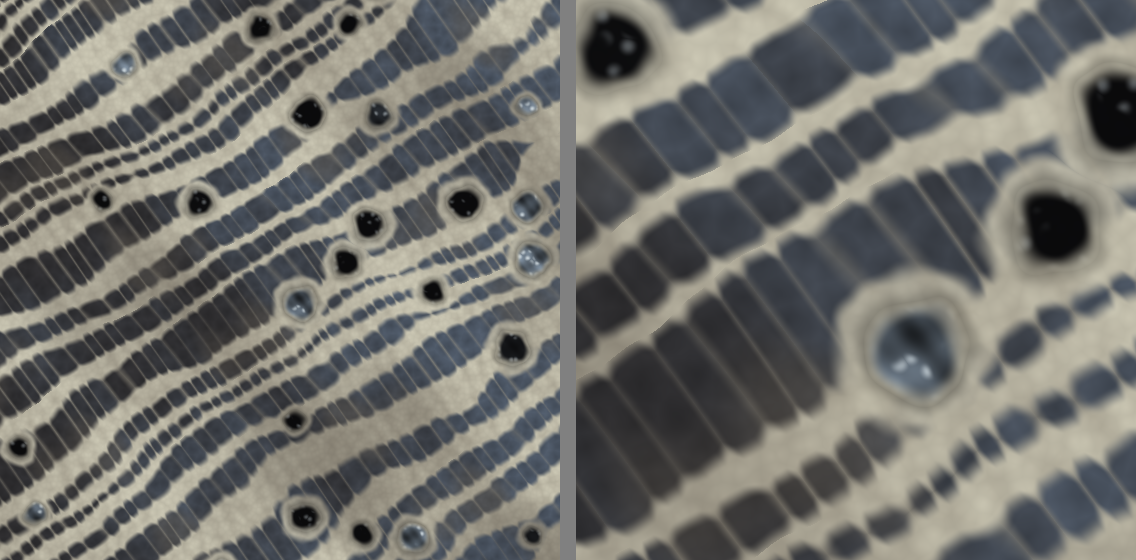
Left: the whole. Right: its middle third, enlarged.
A three.js fragment shader for this texture:

```glsl
// Magnified wood-like tissue: slanted wavy rows of dark blue-grey cells on cream
// walls, with scattered round pores. Rows are bent by layered sines, cut by soft
// cell walls, pores sit on a jittered grid and cellular noise mottles it all.
varying vec2 vUv;

const float SLANT = 0.56;      // direction of the rows, radians
const float ROWS = 11.5;       // mean rows per canvas unit
const float PORE_GRID = 7.0;
const float SOFTNESS = 0.0062; // edge blur in canvas units

const vec3 CREAM = vec3(0.78, 0.765, 0.69);
const vec3 TAN = vec3(0.59, 0.565, 0.505);
const vec3 BROWN = vec3(0.36, 0.335, 0.30);
const vec3 CHARCOAL = vec3(0.175, 0.172, 0.18);
const vec3 SLATE = vec3(0.29, 0.33, 0.385);
const vec3 GLASS = vec3(0.40, 0.45, 0.50);
const vec3 PORE_BLACK = vec3(0.04, 0.04, 0.045);
const vec3 GLINT = vec3(0.82, 0.86, 0.88);

float hash(vec2 p) {
  return fract(sin(dot(p, vec2(127.1, 311.7))) * 43758.545);
}

vec2 hash2(vec2 p) {
  return vec2(hash(p), hash(p + 37.3));
}

// Layered sines, roughly -1 to 1
float waves(vec2 p) {
  return 0.5 * sin(p.x + 1.3 * p.y)
       + 0.3 * sin(2.1 * p.y - 1.4 * p.x + 1.0)
       + 0.2 * sin(3.7 * p.x + 2.9 * p.y + 4.0);
}

// Distance to the nearest scattered point
float cellular(vec2 p) {
  vec2 home = floor(p);
  float nearest = 2.0;
  for (int j = -1; j <= 1; j++)
    for (int i = -1; i <= 1; i++) {
      vec2 id = home + vec2(float(i), float(j));
      nearest = min(nearest, length(id + hash2(id) - p));
    }
  return nearest;
}

float fill(float d, float blur) {
  return 1.0 - smoothstep(-blur, blur, d);
}

// Coverage of the dark rows (x), cell wall strength (y), random per cell (z)
vec3 cellRows(vec2 q) {
  // Uneven spacing: density is the derivative of y
  float y = q.y * ROWS + 0.2 * sin(q.y * 21.0 + 1.0);
  float density = ROWS + 4.2 * cos(q.y * 21.0 + 1.0);
  float row = floor(y);
  // Some rows split into two strings of small beads
  float strands = hash(vec2(row, 5.0)) > 0.76 ? 2.0 : 1.0;
  float across = fract(y) * strands;
  float id = row * 2.0 + floor(across);
  across = fract(across) - 0.5 - 0.09 * waves(vec2(q.x * 11.0, id * 3.1));

  float period = mix(0.025, 0.032, hash(vec2(id, 9.0))) / mix(1.0, 1.2, strands - 1.0);
  float along = q.x / period + 0.45 * waves(vec2(q.x * 37.0, id)) + 0.3 * across / strands;
  float seed = hash(vec2(floor(along), id));
  float toWall = 0.5 - abs(fract(along) - 0.5);

  float swell = waves(vec2(q.x * 8.0 + id * 2.3, id * 1.7));
  float halfWidth = mix(0.22, 0.36, hash(vec2(id, 2.0))) + 0.14 * swell;
  halfWidth -= 0.5 * smoothstep(0.35, 0.85, waves(vec2(q.x * 5.0 + id * 5.1, id * 4.3)));
  halfWidth = min(halfWidth, 0.42);

  // Edges pinch in at the walls and bulge between them
  float bulge = 0.0045 * (smoothstep(0.0, 0.3, toWall) * (0.7 + 0.6 * seed) - 0.6);
  float d = (abs(across) - halfWidth) / (density * strands) - bulge;
  float wallWidth = 0.0012 + 0.0007 * waves(vec2(q.x * 13.0, id * 2.0));
  float wall = fill(toWall * period - wallWidth, 0.0042);
  float strength = strands > 1.5 ? 0.9 : 0.60 + 0.30 * waves(vec2(q.x * 9.0, id * 7.0));
  return vec3(fill(d, SOFTNESS), wall * strength, seed);
}

// Nearest pore: distance in pore radii (x), radius (y), random value (z)
vec3 nearestPore(vec2 p) {
  vec2 home = floor(p * PORE_GRID);
  vec3 best = vec3(9.0, 0.02, 0.0);
  for (int j = -1; j <= 1; j++)
    for (int i = -1; i <= 1; i++) {
      vec2 id = home + vec2(float(i), float(j));
      vec2 center = (id + 0.15 + 0.7 * hash2(id + 13.0)) / PORE_GRID;
      float radius = mix(0.014, 0.028, hash(id + 3.0));
      float d = length(p - center) / radius;
      float chance = 0.48 + 0.25 * waves(id * 0.8);
      if (hash(id + 19.0) < chance && d < best.x) best = vec3(d, radius, hash(id + 71.0));
    }
  return best;
}

vec3 drawPore(vec3 base, vec3 wall, vec3 pore, float speck, float shade) {
  float blur = SOFTNESS / pore.y;
  vec3 color = mix(base, wall, 0.9 * fill(pore.x - 1.8, blur));
  // Shaded rim, then a black or glassy hole with a few soft glints
  color *= 1.0 - 0.25 * fill(abs(pore.x - 1.2) - 0.1, blur);
  float glassy = smoothstep(0.55, 0.85, pore.z);
  vec3 inside = mix(PORE_BLACK, GLASS * (0.8 + 0.5 * shade), glassy);
  float shine = fill(speck - 0.22, 0.2) * smoothstep(-0.1, 0.5, shade);
  inside = mix(inside, GLINT, shine * mix(0.35, 0.9, glassy));
  return mix(color, inside, fill(pore.x - 0.95, blur));
}

void main() {
  vec2 p = vUv;
  vec2 dir = vec2(cos(SLANT), sin(SLANT));
  vec2 q = vec2(dot(p, dir), dot(p, vec2(-dir.y, dir.x)));
  q.y += 0.038 * waves(q * 4.2 + 1.0) + 0.004 * waves(p * 33.0);

  float mottle = cellular(p * 42.0);
  float grain = cellular(p * 100.0 + 8.0);
  float patches = waves(p * 7.0 + 2.0);

  // Pale walls with faint cross rays and brownish areas
  float rays = sin(q.x * 205.0 + 2.0 * waves(q * 14.0));
  float light = 0.64 + 0.38 * patches - 0.4 * (mottle - 0.45) + 0.09 * rays;
  vec3 wall = mix(TAN, CREAM, clamp(light, 0.0, 1.0));
  wall = mix(wall, BROWN, 0.35 * smoothstep(0.0, 0.9, waves(p * 6.0 + 4.0) + 0.5 * (p.x - p.y)));

  // Dark cells, bluer toward the right, joined by dim walls
  vec3 cells = cellRows(q);
  float blue = smoothstep(-0.1, 1.1, p.x + 0.4 * patches + 0.25 * (cells.z - 0.5));
  vec3 dark = mix(CHARCOAL, SLATE, blue) * (0.9 + 0.25 * mottle);
  dark = mix(dark, BROWN, 0.45 * smoothstep(0.2, 0.8, waves(p * 11.0 + 7.0)));
  dark = mix(dark, mix(BROWN, wall, 0.6), cells.y);
  vec3 color = mix(wall, dark, cells.x);

  vec2 wobble = 0.004 * vec2(waves(p * 62.0), waves(p.yx * 55.0 + 3.0));
  color = drawPore(color, wall, nearestPore(p + wobble), cellular(p * 62.0 + 4.0), waves(p * 70.0));
  gl_FragColor = vec4(color * (1.02 - 0.06 * grain), 1.0);
}
```
